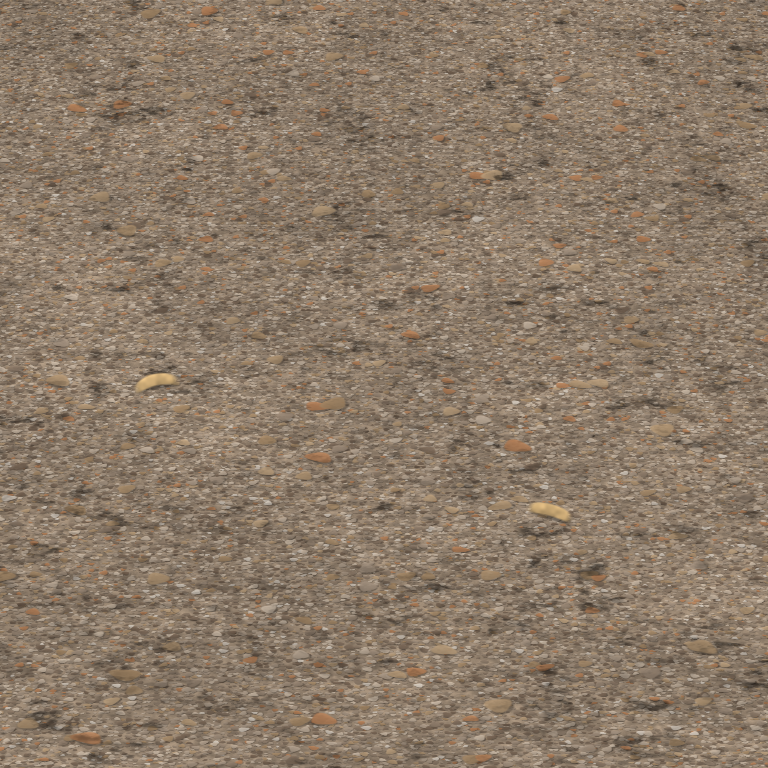
Write a WebGL 2 fragment shader that draws this texture.

```glsl
#version 300 es
precision highp float;
// Trodden gritty ground seen at a slant: fine grains, scattered pebbles, dark hollows and dry chips.

#define RECEDE 0.42        // how much features shrink towards the top
#define SQUASH 1.8         // flattening of features by the slanted view
#define GRAIN_FREQ 125.0   // fine grains across the canvas
#define HOLLOW_DEPTH 0.30  // darkening inside hollows
#define DARK vec3(0.41, 0.34, 0.28)
#define MID vec3(0.575, 0.505, 0.43)
#define LIGHT vec3(0.75, 0.69, 0.62)
#define OCHRE vec3(0.65, 0.53, 0.38)
#define RUST vec3(0.66, 0.44, 0.29)
#define CHALK vec3(0.80, 0.77, 0.73)
#define STRAW vec3(0.79, 0.66, 0.46)

uniform vec2 u_resolution;
out vec4 fragColor;

float hash(vec2 p) {
    return fract(sin(dot(p, vec2(127.1, 311.7))) * 43758.5453);
}

float valueNoise(vec2 p) {
    vec2 cell = floor(p), f = fract(p);
    f = f * f * (3.0 - 2.0 * f);
    float low = mix(hash(cell), hash(cell + vec2(1, 0)), f.x);
    float high = mix(hash(cell + vec2(0, 1)), hash(cell + vec2(1, 1)), f.x);
    return mix(low, high, f.y);
}

float fbm(vec2 p) {
    float sum = 0.0, amp = 0.5;
    for (int i = 0; i < 4; i++) {
        sum += amp * valueNoise(p);
        p = p * 2.03 + 17.3;
        amp *= 0.5;
    }
    return sum / 0.9375;
}

mat2 rotation(float angle) {
    float c = cos(angle), s = sin(angle);
    return mat2(c, s, -s, c);
}

float coverage(float d, float soft) {
    return 1.0 - smoothstep(1.0 - 0.5 * soft, 1.0 + 0.5 * soft, d);
}

// Mostly neutral stone, with a share of rust, ochre and chalk ones
vec3 stoneColor(vec2 id, float warmShare) {
    vec3 c = mix(DARK, LIGHT, hash(id + 5.1));
    float kind = hash(id + 9.7);
    c = mix(c, OCHRE, 0.65 * step(kind, 2.5 * warmShare));
    c = mix(c, RUST, 0.75 * step(kind, warmShare));
    return mix(c, CHALK, 0.8 * step(0.95, kind));
}

// Paints one layer of tilted elliptic stones, each with a shadow below
vec3 paintStones(vec3 col, vec2 ground, float freq, float density, float warmShare, float pixel) {
    vec2 p = ground * freq, base = floor(p);
    for (int j = -1; j <= 1; j++)
    for (int i = -1; i <= 1; i++) {
        vec2 cell = base + vec2(i, j), id = cell + freq;
        if (hash(id) > density) continue;
        vec2 centre = cell + 0.2 + 0.6 * vec2(hash(id + 1.3), hash(id + 2.7));
        float radius = mix(0.28, 0.62, hash(id + 3.9));
        vec2 axes = radius * vec2(1.0, mix(0.5, 0.95, hash(id + 4.4)));
        mat2 tilt = rotation(1.2 * (hash(id + 6.2) - 0.5));
        vec2 q = tilt * (p - centre) / axes;
        float angle = atan(q.y, q.x);
        float lump = 1.0 + 0.13 * sin(3.0 * angle + 6.28 * hash(id + 7.5));
        float soft = 0.15 + 1.4 * pixel * freq / radius;
        float shade = coverage(length(q + vec2(-0.15, 0.35)) * lump, soft);
        col *= 1.0 - 0.22 * shade;
        vec3 stone = stoneColor(id, warmShare) * (1.0 + 0.07 * clamp(q.y, -1.0, 1.0));
        col = mix(col, stone, 0.87 * coverage(length(q) * lump, soft));
    }
    return col;
}

// A few bent dry chips lying on top
vec3 paintChips(vec3 col, vec2 uv, float pixel) {
    for (int i = 0; i < 2; i++) {
        vec2 id = vec2(float(i) + 3.0, 8.0);
        vec2 centre = 0.15 + 0.7 * vec2(hash(id), hash(id + 2.1));
        vec2 q = rotation(0.9 * (hash(id + 4.3) - 0.5)) * (uv - centre);
        q.y += 14.0 * hash(id + 6.6) * q.x * q.x;
        q /= vec2(0.026, 0.0075);
        float soft = 0.1 + 1.5 * pixel / 0.0075;
        float edge = pow(dot(q * q, q * q), 0.25);
        col *= 1.0 - 0.35 * coverage(length(q + vec2(-0.1, 0.6)), soft);
        vec3 chip = STRAW * (0.9 + 0.12 * q.y + 0.2 * valueNoise(uv * 150.0));
        col = mix(col, chip, coverage(edge, soft));
    }
    return col;
}

void main() {
    vec2 uv = gl_FragCoord.xy / u_resolution.y;
    float nearness = 1.0 - RECEDE * uv.y;
    vec2 ground = vec2((uv.x - 0.5) / nearness, -SQUASH * log(nearness) / RECEDE);
    float pixel = 1.0 / (u_resolution.y * nearness);

    // Soil and stones, from fine to coarse
    vec3 col = MID * (0.72 + 0.5 * fbm(ground * 90.0));
    col = paintStones(col, ground, GRAIN_FREQ, 0.88, 0.05, pixel);
    col = paintStones(col, ground + 3.7, GRAIN_FREQ * 0.68, 0.34, 0.07, pixel);
    col = paintStones(col, ground + 7.1, GRAIN_FREQ * 0.35, 0.07, 0.20, pixel);
    col = paintStones(col, ground + 9.4, GRAIN_FREQ * 0.22, 0.025, 0.35, pixel);

    // Broad patches and small dark hollows
    float patches = fbm(ground * vec2(4.0, 5.0) + 31.0);
    float hollows = fbm(ground * vec2(13.0, 20.0) + 57.0);
    float pits = smoothstep(0.5, 0.75, fbm(ground * vec2(45.0, 70.0)));
    col *= 1.04 + 0.22 * (patches - 0.5);
    col *= 1.0 - HOLLOW_DEPTH * smoothstep(0.52, 0.8, hollows) * (0.35 + pits);
    col *= 1.0 - 0.14 * pits;

    fragColor = vec4(clamp(paintChips(col, uv, pixel), 0.0, 1.0), 1.0);
}
```
